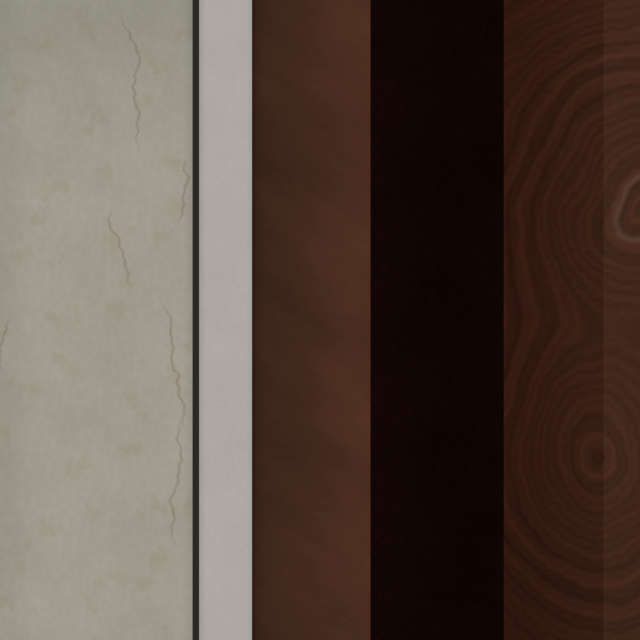
Give the GLSL for this texture, as a Shadertoy shader.

```glsl
// Vertical panels of veined stone, brushed metal, brown wood, dark leather and burl veneer.
#define STONE_END 0.301
#define METAL_START 0.311
#define METAL_END 0.394
#define WOOD_END 0.579
#define LEATHER_END 0.787
#define SHEEN_START 0.943
#define VEIN_DEPTH 0.075
#define RING_COUNT 25.0
#define RING_DEPTH 0.13
#define GRAIN_DEPTH 0.05

vec2 hash2(vec2 p) {
    vec3 q = fract(p.xyx * vec3(0.1031, 0.1030, 0.0973));
    q += dot(q, q.yzx + 33.33);
    return fract((q.xx + q.yz) * q.zy);
}

// Distance to the nearest scattered cell point
float cellular(vec2 p) {
    vec2 cell = floor(p), local = fract(p);
    float nearest = 2.0;
    for (int y = -1; y <= 1; y++)
    for (int x = -1; x <= 1; x++) {
        vec2 offset = vec2(x, y);
        vec2 d = offset + hash2(cell + offset) - local;
        nearest = min(nearest, dot(d, d));
    }
    return sqrt(nearest);
}

// Layered, rotated sines, roughly -1 to 1
float waves(vec2 p) {
    float sum = 0.0, amp = 0.45;
    for (int i = 0; i < 6; i++) {
        p = mat2(0.8, 0.6, -0.6, 0.8) * p * 1.75 + 1.7;
        sum += amp * sin(p.x + 1.4 * sin(p.y));
        amp *= 0.65;
    }
    return sum;
}

float edge(float at, float x) {
    float w = 0.8 / iResolution.x;
    return smoothstep(at - w, at + w, x);
}

vec3 stone(vec2 p) {
    float mottle = waves(p * 13.0);
    float pits = cellular(p * vec2(95.0, 70.0));
    vec3 col = vec3(0.625, 0.61, 0.56) + 0.012 * mottle + 0.02 * (pits - 0.5);
    col -= vec3(0.01, 0.02, 0.035) * smoothstep(0.3, 1.0, waves(p * 24.0 + 5.0));
    // Each vein: x, centre height, half length, slant
    vec4 veins[6] = vec4[6](
        vec4(0.212, 0.87, 0.12, -0.10), vec4(0.192, 0.61, 0.07, -0.25),
        vec4(0.284, 0.70, 0.06, 0.08), vec4(0.006, 0.46, 0.05, 0.05),
        vec4(0.268, 0.43, 0.12, -0.14), vec4(0.277, 0.25, 0.11, 0.10));
    for (int i = 0; i < 6; i++) {
        vec4 v = veins[i];
        float along = p.y - v.y;
        float path = v.x + v.w * along + 0.012 * waves(vec2(p.y * 19.0, v.y * 40.0));
        float reach = 1.0 - smoothstep(0.5, 1.0, abs(along) / v.z);
        float line = exp(-pow((p.x - path) / 0.0022, 2.0));
        col -= VEIN_DEPTH * vec3(0.75, 1.0, 1.2) * line * reach;
    }
    col *= 1.0 - 0.06 * smoothstep(0.75, 1.0, p.y) - 0.04 * smoothstep(0.06, 0.0, p.x);
    return col * (1.0 - 0.06 * smoothstep(0.285, STONE_END, p.x));
}

vec3 metal(vec2 p) {
    float t = (p.x - METAL_START) / (METAL_END - METAL_START);
    float grain = cellular(p * vec2(170.0, 130.0)) - 0.5;
    vec3 col = vec3(0.68, 0.662, 0.635) + 0.016 * grain + 0.007 * waves(p * 20.0);
    return col * (1.0 - 0.07 * smoothstep(0.14, 0.0, t) - 0.05 * smoothstep(0.9, 1.0, t));
}

vec3 wood(vec2 p) {
    float t = (p.x - METAL_END) / (WOOD_END - METAL_END);
    vec2 slanted = vec2(p.x * 0.65 + p.y, (p.x - p.y) * 0.35);
    float smudge = waves(slanted * 13.0);
    float fibre = cellular(vec2(p.x * 60.0, (p.y + 0.5 * p.x) * 190.0)) - 0.5;
    vec3 col = mix(vec3(0.235, 0.148, 0.107), vec3(0.295, 0.182, 0.13), smoothstep(0.0, 0.95, t));
    col *= 1.0 + 0.075 * smudge + GRAIN_DEPTH * fibre;
    return col * (1.0 - 0.35 * exp(-t * 28.0));
}

vec3 leather(vec2 p) {
    vec2 slanted = mat2(0.8, 0.6, -0.6, 0.8) * p;
    float hair = cellular(slanted * vec2(150.0, 45.0)) - 0.5;
    float t = (p.x - WOOD_END) / (LEATHER_END - WOOD_END);
    vec3 col = vec3(0.066, 0.023, 0.012) * (1.0 + 0.3 * hair + 0.12 * waves(p * 11.0));
    return col * (0.88 + 0.22 * smoothstep(0.7, 0.0, t));
}

vec3 burl(vec2 p) {
    // Two whorls blended into one contour field
    vec2 warped = p + 0.012 * vec2(waves(p * 7.0), waves(p * 7.0 + 9.0));
    float upper = length((warped - vec2(1.005, 0.675)) * vec2(1.15, 1.0));
    float lower = length((warped - vec2(0.94, 0.29)) * vec2(1.2, 0.95)) + 0.02;
    float field = -log(exp(-14.0 * upper) + exp(-14.0 * lower)) / 14.0;
    float ring = sin(field * RING_COUNT * 6.283 + 1.5 * waves(p * 4.0));
    float fine = sin(field * RING_COUNT * 17.0 + 2.0 * waves(p * 9.0));
    float fibre = cellular(vec2(p.x * 70.0, (p.y - 0.3 * p.x) * 170.0)) - 0.5;
    vec3 col = mix(vec3(0.195, 0.098, 0.062), vec3(0.225, 0.125, 0.083), smoothstep(0.8, 0.95, p.x));
    float strength = 0.55 + 0.45 * sin(field * 31.0 + 0.8);
    col *= 1.0 + RING_DEPTH * strength * ring + 0.05 * fine + 2.0 * GRAIN_DEPTH * fibre;
    // Pale loop around the upper knot
    col += 0.07 * exp(-pow((upper - 0.048) / 0.008, 2.0));
    col *= 0.9 + 0.1 * smoothstep(0.0, 0.35, p.y);
    return col + vec3(0.035, 0.031, 0.026) * edge(SHEEN_START, p.x);
}

void mainImage(out vec4 fragColor, in vec2 fragCoord) {
    vec2 p = fragCoord / iResolution.xy;
    vec3 col = stone(p);
    col = mix(col, vec3(0.17, 0.165, 0.135), edge(STONE_END, p.x));
    col = mix(col, metal(p), edge(METAL_START, p.x));
    col = mix(col, wood(p), edge(METAL_END, p.x));
    col = mix(col, leather(p), edge(WOOD_END, p.x));
    col = mix(col, burl(p), edge(LEATHER_END, p.x));
    fragColor = vec4(col, 1.0);
}
```
